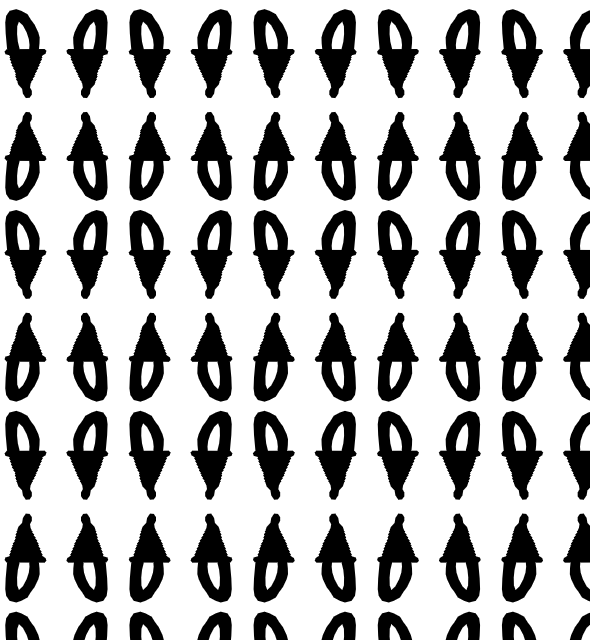
This pattern is drawn by a Shadertoy shader. Its source:

```glsl
// Black looped cones on white, in rows that point down and up by turns.
// One motif, a ring with an open eye above a tapering body, is built from
// polygon distances; folding the plane mirrors it across and down.

const float UNITS = 768.0;                 // design units per canvas height
const vec2 CELL = vec2(74.5, 120.5);       // size of one mirrored cell
const vec2 ORIGIN = vec2(-6.8, 5.5);       // top left corner of the first cell
const float TOOTH_PITCH = 3.4;             // spacing of the steps on the flanks
const float TOOTH_DEPTH = 0.55;            // half depth of those steps
const vec2 FLANK = vec2(66.0, 98.0);       // vertical extent of the steps
const vec3 PAPER = vec3(1.0);
const vec3 INK = vec3(0.0);

// Outlines in design units, y pointing down
const vec2 RING[14] = vec2[14](
    vec2(8.6, 60.0), vec2(6.8, 40.0), vec2(6.3, 27.0), vec2(7.4, 19.0),
    vec2(11.5, 13.0), vec2(19.5, 11.0), vec2(25.5, 13.0), vec2(33.0, 17.0),
    vec2(37.0, 23.5), vec2(41.5, 29.5), vec2(46.0, 39.0), vec2(47.6, 45.0),
    vec2(47.4, 52.0), vec2(46.6, 60.0));

const vec2 EYE[10] = vec2[10](
    vec2(23.6, 59.0), vec2(21.4, 50.0), vec2(20.5, 41.0), vec2(20.7, 31.5),
    vec2(22.7, 26.0), vec2(27.5, 30.5), vec2(32.0, 39.0), vec2(34.6, 47.0),
    vec2(35.4, 54.0), vec2(35.0, 59.0));

const vec2 BODY[23] = vec2[23](
    vec2(8.0, 59.0), vec2(53.5, 58.8), vec2(55.7, 61.0), vec2(54.7, 64.3),
    vec2(51.3, 66.5), vec2(49.5, 72.0), vec2(44.7, 84.0), vec2(40.0, 93.7),
    vec2(36.7, 100.5), vec2(36.0, 105.0), vec2(38.2, 109.0), vec2(38.2, 113.5),
    vec2(35.5, 117.3), vec2(31.0, 117.7), vec2(27.5, 112.5), vec2(26.5, 106.5),
    vec2(22.0, 101.7), vec2(19.3, 93.7), vec2(18.0, 86.0), vec2(14.5, 78.5),
    vec2(11.0, 66.3), vec2(6.5, 65.0), vec2(5.5, 62.0));

// Adds edge ab to a polygon: x keeps the squared distance, y the inside sign
void addEdge(vec2 p, vec2 a, vec2 b, inout vec2 field) {
    vec2 edge = b - a;
    vec2 toPoint = p - a;
    vec2 gap = toPoint - edge * clamp(dot(toPoint, edge) / dot(edge, edge), 0.0, 1.0);
    field.x = min(field.x, dot(gap, gap));
    bool crosses = (a.y > p.y) != (b.y > p.y);
    if (crosses && p.x < a.x + edge.x * toPoint.y / edge.y) field.y = -field.y;
}

float signedDistance(vec2 field) {
    return field.y * sqrt(field.x);
}

float motifDistance(vec2 p) {
    vec2 ring = vec2(1e6, 1.0);
    vec2 eye = ring;
    vec2 body = ring;
    for (int i = 0; i < 14; i++) addEdge(p, RING[i], RING[(i + 1) % 14], ring);
    for (int i = 0; i < 10; i++) addEdge(p, EYE[i], EYE[(i + 1) % 10], eye);
    for (int i = 0; i < 23; i++) addEdge(p, BODY[i], BODY[(i + 1) % 23], body);

    // Fine stepped teeth along the sloping flanks
    float onFlank = step(FLANK.x, p.y) * step(p.y, FLANK.y);
    float tooth = 2.0 * fract(p.y / TOOTH_PITCH) - 1.0;
    float cone = signedDistance(body) + onFlank * TOOTH_DEPTH * tooth;

    float loopBand = max(signedDistance(ring), -signedDistance(eye));
    return min(cone, loopBand);
}

// Reflects every second cell back onto the first, in both directions
vec2 foldToCell(vec2 p) {
    return ORIGIN + CELL - abs(mod(p - ORIGIN, 2.0 * CELL) - CELL);
}

void mainImage(out vec4 fragColor, in vec2 fragCoord) {
    float pixel = UNITS / iResolution.y;
    vec2 p = vec2(fragCoord.x, iResolution.y - fragCoord.y) * pixel;
    float d = motifDistance(foldToCell(p));
    float coverage = clamp(0.5 - d / pixel, 0.0, 1.0);
    fragColor = vec4(mix(PAPER, INK, coverage), 1.0);
}
```
